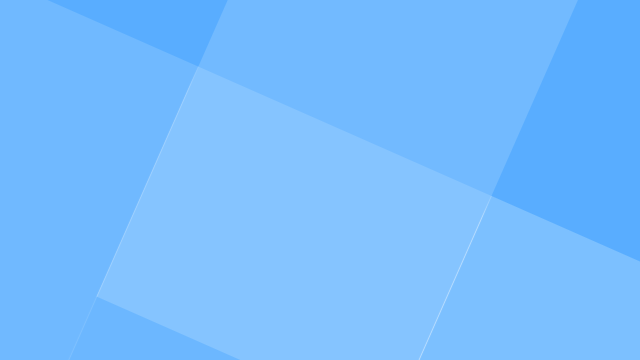
This background is drawn by a Shadertoy shader. Its source:

```glsl
// Translucent blue panes: a tilted column crosses a tilted sheet.
// Both are half-planes in one rotated frame, whose origin is the corner
// where the column's left side meets the sheet's top; thin glints trace the sides.

const float TILT = 0.4156;                 // radians, clockwise
const vec2 CORNER = vec2(-0.338, 0.815);   // x from centre, y from bottom, in heights
const float COLUMN_WIDTH = 0.890;
const float COLUMN_END = 0.6985;           // distance below the sheet's top

const vec3 BASE = vec3(0.349, 0.680, 1.0);
const vec3 COLUMN_TOP = vec3(0.447, 0.729, 1.0);
const vec3 SHEET_LEFT = vec3(0.441, 0.727, 1.0);
const vec3 SHEET_RIGHT = vec3(0.488, 0.754, 1.0);
const vec3 OVERLAP = vec3(0.522, 0.769, 1.0);
const vec3 FOOT = vec3(0.422, 0.719, 1.0);

const float GLINT_WIDTH = 0.0017;
const float GLINT_FADE = 0.08;
const float LEFT_GLINT = 0.24;
const float LEFT_GLINT_TAIL = 0.10;
const float RIGHT_GLINT = 0.38;

// Antialiased step: 0 below zero, 1 above.
float cover(float distanceToEdge, float pixel) {
    return clamp(distanceToEdge / pixel + 0.5, 0.0, 1.0);
}

// Soft thin line around zero distance.
float glint(float distanceToLine, float pixel) {
    float width = max(GLINT_WIDTH, 0.6 * pixel);
    return exp(-distanceToLine * distanceToLine / (width * width));
}

void mainImage(out vec4 fragColor, in vec2 fragCoord) {
    float pixel = 1.0 / iResolution.y;
    vec2 p = (fragCoord - vec2(0.5 * iResolution.x, 0.0)) * pixel - CORNER;

    // Rotated frame: along the sheet's top edge, and down the column.
    float c = cos(TILT), s = sin(TILT);
    float along = dot(p, vec2(c, -s));
    float down = dot(p, vec2(-s, -c));

    float pastLeft = cover(along, pixel);
    float pastRight = cover(along - COLUMN_WIDTH, pixel);
    float inSheet = cover(down, pixel);
    float pastEnd = cover(down - COLUMN_END, pixel);

    // Upper row, then lower row, each split by the column's sides.
    vec3 upper = mix(BASE, COLUMN_TOP, pastLeft - pastRight);
    vec3 inside = mix(OVERLAP, FOOT, pastEnd);
    vec3 lower = mix(mix(SHEET_LEFT, inside, pastLeft), SHEET_RIGHT, pastRight);
    vec3 color = mix(upper, lower, inSheet);

    // Highlights fade in below the sheet's top edge.
    float fade = inSheet * mix(0.4, 1.0, smoothstep(0.0, GLINT_FADE, down));
    float leftStrength = mix(LEFT_GLINT, LEFT_GLINT_TAIL, pastEnd);
    float shine = leftStrength * glint(along, pixel)
                + RIGHT_GLINT * glint(along - COLUMN_WIDTH, pixel);
    color = mix(color, vec3(1.0), shine * fade);

    fragColor = vec4(color, 1.0);
}
```
